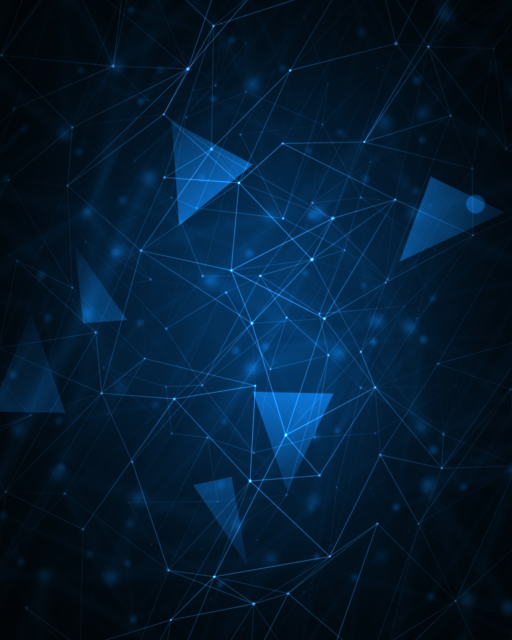
A WebGL 2 fragment shader for this background:

```glsl
#version 300 es
precision highp float;

uniform vec2 u_resolution;
out vec4 outColor;

const vec3 NIGHT = vec3(0.004, 0.016, 0.026);
const vec3 DEEP_BLUE = vec3(0.012, 0.205, 0.385);
const vec3 AZURE = vec3(0.035, 0.30, 0.54);
const vec3 ICE = vec3(0.24, 0.58, 0.92);

// Directions from one lattice node to its linked neighbours
const vec2 LINKS[5] = vec2[5](
    vec2(1, 0), vec2(0, 1), vec2(1, 1), vec2(-1, 1), vec2(1, 2));

vec2 hash2(vec2 p) {
    vec2 q = vec2(dot(p, vec2(127.1, 311.7)), dot(p, vec2(269.5, 183.3)));
    return fract(sin(q) * 43758.55);
}

float gradientCorner(vec2 cell, vec2 corner, vec2 local) {
    return dot(hash2(cell + corner) * 2.0 - 1.0, local - corner);
}

float gradientNoise(vec2 p) {
    vec2 cell = floor(p);
    vec2 f = fract(p);
    vec2 u = f * f * (3.0 - 2.0 * f);
    float low = mix(gradientCorner(cell, vec2(0, 0), f),
                    gradientCorner(cell, vec2(1, 0), f), u.x);
    float high = mix(gradientCorner(cell, vec2(0, 1), f),
                     gradientCorner(cell, vec2(1, 1), f), u.x);
    return mix(low, high, u.y);
}

float gaussian(vec2 offset, vec2 radius) {
    vec2 q = offset / radius;
    return exp(-dot(q, q));
}

float segmentDistance(vec2 p, vec2 a, vec2 b) {
    vec2 along = b - a;
    float t = clamp(dot(p - a, along) / dot(along, along), 0.0, 1.0);
    return length(p - a - along * t);
}

vec2 nodePosition(vec2 id, float seed) {
    return id + mix(vec2(0.08), vec2(0.92), hash2(id + seed));
}

// Jittered lattice of linked nodes: x = line light, y = dot light
vec2 network(vec2 p, float cellSize, float softness, float dotRadius, float seed) {
    vec2 g = p / cellSize;
    vec2 home = floor(g);
    vec2 light = vec2(0.0);
    for (int y = -2; y <= 1; y++) {
        for (int x = -1; x <= 1; x++) {
            vec2 id = home + vec2(x, y);
            vec2 node = nodePosition(id, seed);
            vec2 traits = hash2(id + seed + 17.3);
            float radius = dotRadius * mix(0.65, 1.25, traits.x);
            float d = length(g - node) * cellSize;
            float spot = 1.0 - smoothstep(radius - softness, radius + softness, d);
            light.y += spot * mix(0.25, 1.0, traits.y);
            for (int i = 0; i < 5; i++) {
                vec2 next = nodePosition(id + LINKS[i], seed);
                float strength = smoothstep(0.25, 1.0, hash2(id + seed + LINKS[i] * 3.7).x);
                float away = segmentDistance(g, node, next) * cellSize / softness;
                light.x += strength * exp(-away * away);
            }
        }
    }
    return light;
}

float cross2(vec2 a, vec2 b) {
    return a.x * b.y - a.y * b.x;
}

// Smooth-edged triangle that dims towards its vertex c
float glassTriangle(vec2 p, vec2 a, vec2 b, vec2 c, float px) {
    float area = cross2(b - a, c - a);
    float side = sign(area);
    float toAB = side * cross2(b - a, p - a) / length(b - a);
    float toBC = side * cross2(c - b, p - b) / length(c - b);
    float toCA = side * cross2(a - c, p - c) / length(a - c);
    float inside = min(toAB, min(toBC, toCA));
    float towardsC = clamp(cross2(b - a, p - a) / area, 0.0, 1.0);
    return smoothstep(-px, px, inside) * mix(1.0, 0.25, towardsC);
}

void main() {
    vec2 p = gl_FragCoord.xy / u_resolution.y;
    p.x += 0.4 - 0.5 * u_resolution.x / u_resolution.y;
    float px = 1.0 / u_resolution.y;

    // Central glow with slow unevenness
    float glow = gaussian(p - vec2(0.41, 0.51), vec2(0.265, 0.335));
    float haze = 1.0 + 0.35 * gradientNoise(p * 5.0 + 3.0);
    vec3 color = NIGHT + DEEP_BLUE * glow * haze;

    // Out-of-focus networks
    vec2 far = network(p, 0.155, 0.011, 0.008, 41.0);
    vec2 middle = network(p + 0.06, 0.115, 0.0045, 0.006, 73.0);
    float edgeFade = mix(0.55, 1.0, glow);
    color += AZURE * edgeFade * (far.x * 0.09 + far.y * 0.28);
    color += AZURE * edgeFade * (middle.x * 0.065 + middle.y * 0.32);

    // Translucent triangles
    float glass = 0.85 * glassTriangle(p, vec2(0.280, 0.648), vec2(0.395, 0.743), vec2(0.268, 0.811), px);
    glass += 0.65 * glassTriangle(p, vec2(0.624, 0.591), vec2(0.673, 0.724), vec2(0.789, 0.668), px);
    glass += 0.80 * glassTriangle(p, vec2(0.395, 0.388), vec2(0.521, 0.385), vec2(0.449, 0.232), px);
    glass += 0.50 * glassTriangle(p, vec2(0.302, 0.242), vec2(0.362, 0.255), vec2(0.387, 0.115), px);
    glass += 0.32 * glassTriangle(p, vec2(-0.015, 0.357), vec2(0.102, 0.355), vec2(0.049, 0.512), px);
    glass += 0.45 * glassTriangle(p, vec2(0.130, 0.495), vec2(0.199, 0.500), vec2(0.117, 0.616), px);
    glass += 0.55 * (1.0 - smoothstep(0.012, 0.017, length(p - vec2(0.743, 0.681))));
    color += AZURE * glass;

    // Crisp foreground network, strongest along the middle
    float focus = mix(0.10, 1.0, gaussian(p - vec2(0.41, 0.50), vec2(0.23, 0.75)));
    float fine = max(0.0011, 0.75 * px);
    vec2 sharp = network(p + 0.03, 0.112, fine, 0.0027, 12.0);
    vec2 dense = network(p, 0.092, fine, 0.0022, 95.0);
    color += ICE * focus * (sharp.x * 0.42 + sharp.y * 0.75);
    color += ICE * focus * glow * (dense.x * 0.22 + dense.y * 0.5);

    outColor = vec4(min(color, vec3(1.0)), 1.0);
}
```
